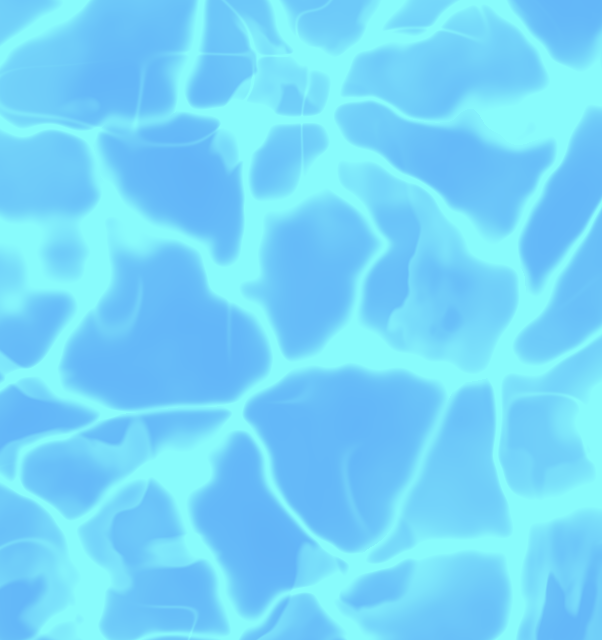
Write a Shadertoy shader that draws this texture.

```glsl
// Sunlit swimming pool water: a bright web of caustics with soft veils of light over blue.

float hash(vec2 p) {
    vec3 q = fract(vec3(p.xyx) * 0.1031);
    q += dot(q, q.yzx + 33.33);
    return fract((q.x + q.y) * q.z);
}

vec2 cellPoint(vec2 cell) {
    return 0.5 + 0.84 * (vec2(hash(cell + 17.3), hash(cell + 71.9)) - 0.5);
}

float noise(vec2 p) {
    vec2 i = floor(p), f = fract(p);
    f = f * f * f * (f * (f * 6.0 - 15.0) + 10.0);
    return mix(mix(hash(i), hash(i + vec2(1, 0)), f.x),
               mix(hash(i + vec2(0, 1)), hash(i + vec2(1, 1)), f.x), f.y);
}

float fbm(vec2 p) {
    float sum = 0.0, amp = 0.55;
    for (int i = 0; i < 4; i++) {
        sum += amp * noise(p);
        p = mat2(1.6, 1.2, -1.2, 1.6) * p + 9.7;
        amp *= 0.45;
    }
    return sum;
}

vec2 warp(vec2 p, float scale) {
    return vec2(noise(p * scale + 3.1), noise(p * scale + 47.6)) - 0.5;
}

// x: light of the cell borders, y: random value of the cell, z: border halo
vec3 causticWeb(vec2 p, float swell) {
    vec2 home = floor(p), nearCell = home, nearVec = vec2(0);
    float best = 1e3;
    for (int y = -1; y <= 1; y++)
    for (int x = -1; x <= 1; x++) {
        vec2 cell = home + vec2(x, y);
        vec2 r = cell + cellPoint(cell) - p;
        if (dot(r, r) < best) {
            best = dot(r, r);
            nearVec = r;
            nearCell = cell;
        }
    }
    float light = 0.0, halo = 0.0;
    for (int y = -2; y <= 2; y++)
    for (int x = -2; x <= 2; x++) {
        if (x == 0 && y == 0) continue;
        vec2 cell = nearCell + vec2(x, y);
        vec2 r = cell + cellPoint(cell) - p;
        float d = dot(0.5 * (nearVec + r), normalize(r - nearVec));
        // Each border has its own strength and width
        float edge = hash(cell + nearCell + 5.5);
        float width = mix(0.045, 0.095, edge * edge) * swell;
        light += mix(0.6, 1.0, smoothstep(0.0, 0.5, edge)) * exp(-d * d / (width * width));
        halo += exp(-d * 9.0);
    }
    return vec3(light, hash(nearCell + 30.7), halo);
}

void mainImage(out vec4 fragColor, in vec2 fragCoord) {
    vec2 p = fragCoord / iResolution.y * 4.7 + vec2(2.3, 6.1);

    // Bend the web so its threads curve and swell
    vec2 bent = p + 0.75 * warp(p, 0.9) + 0.26 * warp(p + 20.0, 2.3) + 0.06 * warp(p, 6.0);
    float swell = mix(0.6, 1.6, noise(p * 1.5 + 60.0));
    vec3 web = causticWeb(bent, swell);

    // Broad shading of the water body
    float shade = 0.02 + 0.36 * smoothstep(0.32, 0.8, fbm(p * 0.9 + 12.0));
    shade += 0.07 * (noise(p * vec2(4.0, 1.2) + 8.0) - 0.4);

    // Veils: crisp on the fold side, fading slowly on the other
    vec2 q = p + 0.7 * warp(p + 5.0, 1.1);
    float fold = fbm(q * vec2(1.25, 1.0) + 33.0);
    float patchy = smoothstep(0.38, 0.68, noise(p * 0.8 + 81.0));
    float veil = smoothstep(0.49, 0.54, fold) * (1.0 - smoothstep(0.52, 0.76, fold));
    float grain = 0.65 + 0.7 * noise(q * vec2(6.0, 2.5));
    float filledCell = smoothstep(0.6, 1.0, web.y) * smoothstep(0.3, 0.75, noise(bent * 1.6 + 14.0));

    // Faint secondary filaments
    float ridge = abs(noise(q * 1.7 + 52.0) - 0.5);
    float filament = exp(-ridge * ridge / 0.0009) * smoothstep(0.45, 0.75, noise(p * 1.3 + 99.0));

    float light = shade + 0.13 * min(web.z, 1.2);
    light += 0.45 * veil * patchy * grain + 0.38 * filledCell * grain + 0.28 * filament;
    light += 0.9 * web.x * (1.0 - 0.3 * clamp(light, 0.0, 1.0));
    light = clamp(light, 0.0, 1.0);

    vec3 deepBlue = vec3(0.38, 0.705, 0.97);
    vec3 sunCyan = vec3(0.535, 0.985, 0.99);
    fragColor = vec4(mix(deepBlue, sunCyan, light), 1.0);
}
```
